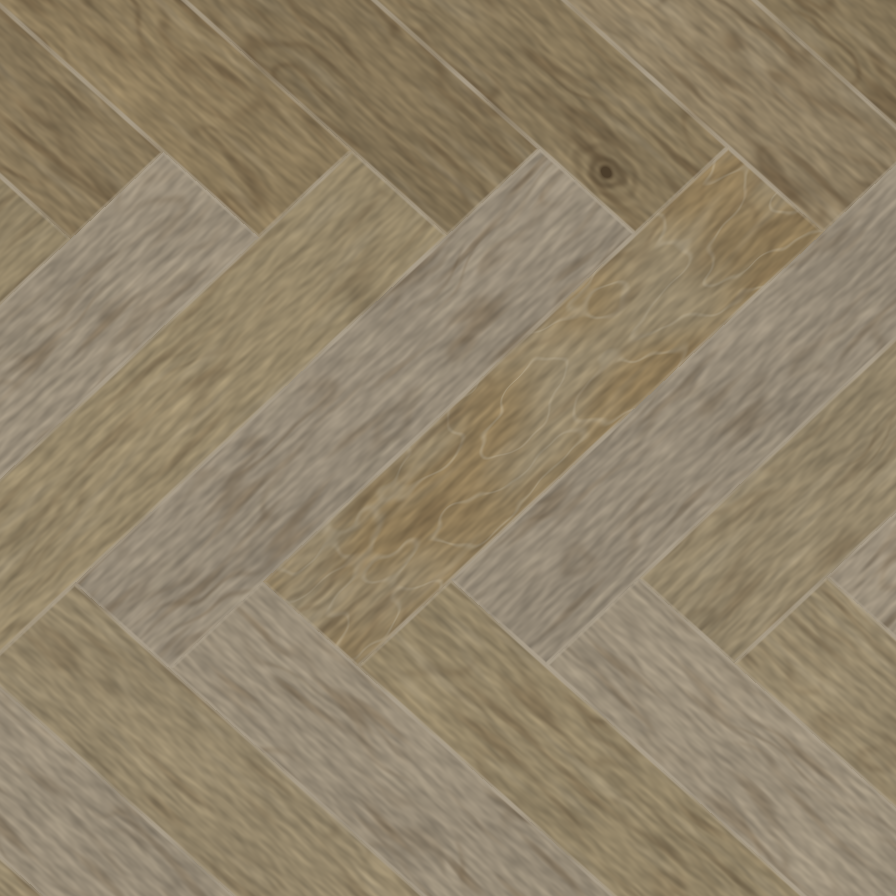
Write a three.js fragment shader that draws this texture.

```glsl
// Herringbone floor of weathered oak planks, each five widths long, on a slanted grid.
// Each point is mapped to a plank id and local coordinates; stretched gradient
// noise then supplies fibres, cathedral grain and stains, and pale joints go on top.

varying vec2 vUv;

const float PLANK_LENGTH = 5.0;
const vec2 GRID_ORIGIN = vec2(0.0833, 0.349);
const vec2 AXIS_RISING = vec2(0.1039, 0.0970);
const vec2 AXIS_FALLING = vec2(0.1061, -0.0951);

const vec3 GREY_OAK = vec3(0.592, 0.548, 0.478);
const vec3 TAN_OAK = vec3(0.575, 0.518, 0.405);
const vec3 BROWN_OAK = vec3(0.515, 0.450, 0.335);
const vec3 GOLDEN_STAIN = vec3(0.535, 0.445, 0.300);
const vec3 DARK_GRAIN = vec3(0.375, 0.305, 0.215);
const vec3 PALE_GRAIN = vec3(0.665, 0.620, 0.530);
const vec3 JOINT = vec3(0.675, 0.630, 0.555);

struct Plank {
  vec2 local;   // x along 0..5, y across 0..1
  vec3 id;      // column, row, 1.0 when falling
};

float hash(vec3 p) {
  return fract(sin(dot(p, vec3(127.1, 311.7, 74.7))) * 43758.5);
}

vec2 gradientAt(vec2 cell) {
  float angle = 6.2832 * hash(vec3(cell, 3.0));
  return vec2(cos(angle), sin(angle));
}

// Gradient noise, about -0.7 to 0.7
float noise(vec2 p) {
  vec2 i = floor(p), f = fract(p);
  vec2 u = f * f * f * (f * (f * 6.0 - 15.0) + 10.0);
  vec2 e = vec2(1.0, 0.0);
  float low = mix(dot(gradientAt(i), f), dot(gradientAt(i + e.xy), f - e.xy), u.x);
  float high = mix(dot(gradientAt(i + e.yx), f - e.yx), dot(gradientAt(i + e.xx), f - e.xx), u.x);
  return mix(low, high, u.y);
}

// Solves p = x * a + y * b
vec2 toAxes(vec2 p, vec2 a, vec2 b) {
  return vec2(p.x * b.y - p.y * b.x, a.x * p.y - a.y * p.x) / (a.x * b.y - a.y * b.x);
}

Plank herringbone(vec2 g, float len) {
  vec2 cell = floor(g);
  float period = 2.0 * len;
  float rising = g.x - cell.y;
  float falling = g.y - cell.x - 1.0;
  if (mod(rising, period) < len) {
    return Plank(vec2(mod(rising, period), g.y - cell.y),
                 vec3(cell.y, floor(rising / period), 0.0));
  }
  return Plank(vec2(mod(falling, period), g.x - cell.x),
               vec3(cell.x, floor(falling / period), 1.0));
}

float isPlank(vec3 id, vec3 wanted) {
  return 1.0 - step(0.5, distance(id, wanted));
}

// Alternating grey and tan planks, with brown rows among the falling ones
vec3 plankTone(vec3 id) {
  float warmth = clamp(mod(id.x, 2.0) * 0.85 + 0.3 * (hash(id) - 0.4), 0.0, 1.0);
  float brown = id.z * mod(id.y, 2.0);
  vec3 tone = mix(GREY_OAK, TAN_OAK, warmth);
  tone = mix(tone, BROWN_OAK, brown * (0.65 + 0.35 * hash(id + 5.0)));
  return tone * (0.96 + 0.08 * hash(id + 9.0));
}

vec3 addGrain(vec3 color, vec2 p, float figure) {
  float warp = noise(p * vec2(0.75, 1.6)) + 0.3 * noise(p * vec2(2.5, 4.0));
  float bands = 0.5 + 0.5 * sin(6.2832 * (p.y * 3.0 + warp * 3.2));
  float patches = smoothstep(-0.15, 0.4, noise(p * vec2(0.9, 2.2) + 7.0));
  float streaks = noise(vec2(p.x * 1.3, (p.y + 0.08 * warp) * 9.0));
  float fibres = noise(vec2(p.x * 3.2, (p.y + 0.06 * warp) * 21.0));
  float flecks = noise(p * vec2(9.0, 30.0));
  color = mix(color, DARK_GRAIN, pow(bands, 4.0) * patches * (0.12 + 0.28 * figure));
  color = mix(color, DARK_GRAIN, smoothstep(0.12, 0.55, streaks) * (0.25 + 0.25 * figure));
  color = mix(color, PALE_GRAIN, smoothstep(0.1, 0.6, -streaks) * 0.28);
  return color * (1.0 + 0.17 * fibres + 0.09 * flecks + 0.08 * warp);
}

// Golden stain crossed by winding pale veins
vec3 addFigure(vec3 color, vec2 p, float amount) {
  float stain = smoothstep(-0.3, 0.3, noise(p * vec2(0.9, 1.8)));
  float veins = abs(noise(p * vec2(1.5, 3.2)) + 0.25 * noise(p * vec2(4.0, 7.0)));
  color = mix(color, GOLDEN_STAIN, amount * stain * 0.65);
  return mix(color, PALE_GRAIN, amount * (1.0 - smoothstep(0.0, 0.06, veins)) * 0.45);
}

vec3 addKnot(vec3 color, vec2 p, vec2 center, float amount) {
  vec2 d = (p - center) * vec2(1.0, 1.5);
  float r = length(d) + 0.05 * noise(p * 7.0);
  float rings = (0.5 + 0.5 * sin(r * 55.0)) * exp(-r * r * 16.0);
  return mix(color, DARK_GRAIN * 0.8, amount * clamp(0.55 * rings + 0.8 * exp(-r * r * 130.0), 0.0, 1.0));
}

void main() {
  vec2 grid = toAxes(vUv - GRID_ORIGIN, AXIS_RISING, AXIS_FALLING);
  Plank plank = herringbone(grid, PLANK_LENGTH);
  vec2 p = plank.local;
  vec2 grainPos = p + 40.0 * vec2(hash(plank.id + 1.0), hash(plank.id + 2.0));
  float brownRow = plank.id.z * mod(plank.id.y, 2.0);

  // Wood
  vec3 color = plankTone(plank.id);
  color = addFigure(color, grainPos, isPlank(plank.id, vec3(1.0, 0.0, 0.0)));
  color = addGrain(color, grainPos, max(brownRow, 0.6 * hash(plank.id + 4.0)));
  color = addKnot(color, p, vec2(4.49, 0.21), isPlank(plank.id, vec3(5.0, -1.0, 1.0)));

  // Worn joints
  vec2 margin = min(p, vec2(PLANK_LENGTH, 1.0) - p);
  float joint = 1.0 - smoothstep(0.008, 0.027, min(margin.x, margin.y));
  float wear = clamp(0.62 + 0.7 * noise(grid * 2.3), 0.25, 0.9);
  color = mix(color, JOINT, joint * wear);

  gl_FragColor = vec4(color, 1.0);
}
```
